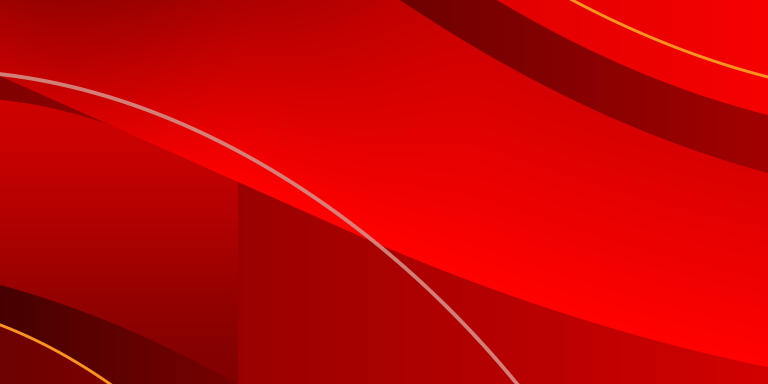
This background is drawn by a WebGL 1 fragment shader. Its source:

```glsl
precision highp float;
// Layered red sweeping bands with dark folds, two gold hairlines and a pale arc.

uniform vec2 u_resolution;

// Units: canvas height is 1, x runs from 0 to 2, origin at lower left.
const vec3 GOLD = vec3(0.98, 0.58, 0.12);
const vec3 PALE = vec3(0.83, 0.54, 0.51);
const float GOLD_HALF_WIDTH = 0.0038;
const float PALE_HALF_WIDTH = 0.0050;
const float PANEL_SPLIT = 0.62;
const float WEDGE_END = 0.40;

// Quadratic edges: height = c.x + c.y * t + c.z * t * t.
// Left edges use t = x, right edges use t = 2 - x.
const vec3 WEDGE_BASE = vec3(0.740, -0.100, -0.450);
const vec3 FOLD_LEFT = vec3(0.258, -0.270, -0.240);
const vec3 GOLD_LEFT = vec3(0.154, -0.380, -0.550);
const vec3 FOLD_RIGHT_LOW = vec3(0.5495, 0.268, 0.211);
const vec3 FOLD_RIGHT_TOP = vec3(0.7005, 0.252, 0.244);
const vec3 GOLD_RIGHT = vec3(0.7995, 0.257, 0.267);

float pixel;

vec3 red(float brightness) {
  return vec3(clamp(brightness, 0.0, 1.0), 0.004, 0.0);
}

// Approximate signed distance above a quadratic edge
float above(float y, float t, vec3 c) {
  float slope = c.y + 2.0 * c.z * t;
  return (y - c.x - t * (c.y + c.z * t)) / sqrt(1.0 + slope * slope);
}

// Smooth coverage of the positive side of a distance
float cover(float d) {
  return clamp(d / pixel + 0.5, 0.0, 1.0);
}

float stroke(float d, float halfWidth) {
  return cover(halfWidth - abs(d));
}

// Lower edge of the main band: straight, then flattening to the right
float bandEdge(float x) {
  float bend = max(x - 0.9, 0.0);
  return 0.802 - 0.445 * x + 0.109 * bend * bend;
}

// Signed distance above the pale arc
float arcDistance(vec2 p) {
  float x2 = p.x * p.x;
  float height = 0.807 - 0.115 * p.x - 0.335 * x2 - 0.0075 * x2 * x2 * x2;
  float slope = -0.115 - 0.67 * p.x - 0.045 * x2 * x2 * p.x;
  return (p.y - height) / sqrt(1.0 + slope * slope);
}

void main() {
  pixel = 1.0 / u_resolution.y;
  vec2 p = gl_FragCoord.xy * pixel;
  float fromRight = 2.0 - p.x;

  // Lower panels, meeting at a vertical seam
  vec3 leftPanel = red(mix(0.50, 0.80, smoothstep(-0.05, 0.75, p.y)));
  vec3 rightPanel = red(mix(0.60, 0.82, (p.x - PANEL_SPLIT) / 1.38));
  vec3 color = mix(leftPanel, rightPanel, cover(p.x - PANEL_SPLIT));

  // Shadow wedge under the main band
  float wedge = cover(above(p.y, p.x, WEDGE_BASE)) * step(p.x, WEDGE_END);
  color = mix(color, red(0.50 + 0.2 * p.x), wedge);

  // Dark fold and corner at lower left
  float leftSide = cover(PANEL_SPLIT - p.x);
  vec3 foldLeft = red(mix(0.27, 0.47, p.x / PANEL_SPLIT));
  color = mix(color, foldLeft, cover(above(-p.y, p.x, -FOLD_LEFT)) * leftSide);
  float goldLeft = above(p.y, p.x, GOLD_LEFT);
  color = mix(color, red(0.42 + 0.2 * p.x), cover(-goldLeft));

  // Main band, brightest along its lower edge
  float rise = p.y - bandEdge(p.x);
  float base = mix(0.78, 1.0, smoothstep(0.0, 0.7, p.x));
  float fade = mix(0.80, 0.30, smoothstep(0.3, 1.3, p.x));
  color = mix(color, red(base - fade * max(rise, 0.0)), cover(rise * 0.92));

  // Dark fold at upper right, with the bright corner above it
  vec3 foldRight = red(mix(0.43, 0.63, (p.x - 1.05) / 0.95));
  color = mix(color, foldRight, cover(above(p.y, fromRight, FOLD_RIGHT_LOW)));
  vec3 corner = red(mix(0.88, 0.96, (p.x - 1.3) / 0.7));
  color = mix(color, corner, cover(above(p.y, fromRight, FOLD_RIGHT_TOP)));

  // Hairlines
  float goldRight = above(p.y, fromRight, GOLD_RIGHT);
  float gold = max(stroke(goldLeft, GOLD_HALF_WIDTH), stroke(goldRight, GOLD_HALF_WIDTH));
  color = mix(color, GOLD, gold);
  color = mix(color, PALE, 0.92 * stroke(arcDistance(p), PALE_HALF_WIDTH));

  gl_FragColor = vec4(color, 1.0);
}
```
